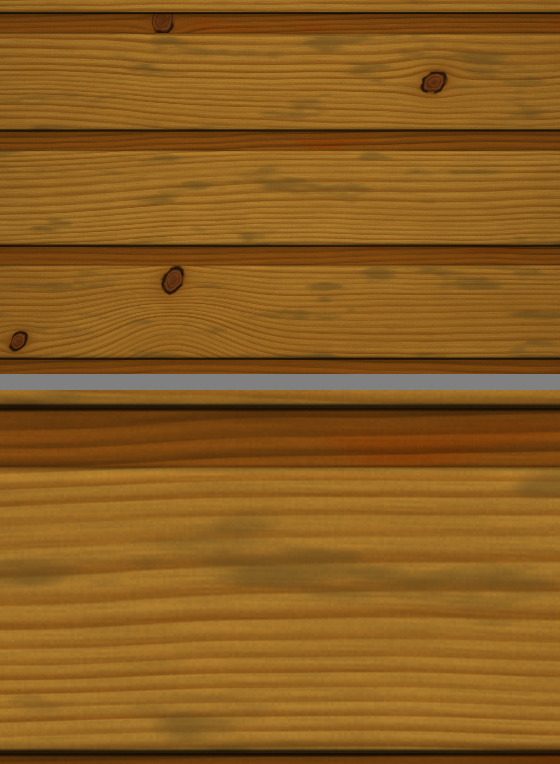
Top: the whole. Bottom: its middle third, enlarged.
Give the GLSL for this texture, as a Shadertoy shader.

```glsl
// Horizontal pine cladding: grained boards with recessed grooves, shadow gaps and knots.

const float BOARD_PITCH = 0.308;   // board spacing in canvas heights
const float FIRST_GAP = 0.035;     // distance of the first gap from the top
const float GROOVE = 0.172;        // groove share of one pitch
const int KNOT_COUNT = 4;

const vec3 PALE = vec3(0.66, 0.48, 0.18);
const vec3 HONEY = vec3(0.59, 0.40, 0.13);
const vec3 LATEWOOD = vec3(0.46, 0.25, 0.05);
const vec3 GROOVE_WOOD = vec3(0.50, 0.28, 0.06);
const vec3 RED_WOOD = vec3(0.52, 0.24, 0.03);
const vec3 KNOT_WOOD = vec3(0.35, 0.18, 0.06);
const vec3 BARK = vec3(0.09, 0.06, 0.03);
const vec3 GRIME = vec3(0.36, 0.27, 0.11);

// Knots: centre x, centre y from the top, radius, swell of the grain below
const vec4 KNOTS[KNOT_COUNT] = vec4[KNOT_COUNT](
    vec4(0.436, 0.053, 0.034, 0.0), vec4(1.160, 0.219, 0.036, 0.015),
    vec4(0.463, 0.748, 0.031, 0.10), vec4(0.049, 0.912, 0.025, 0.0));

float hash(vec2 p) {
    return fract(sin(dot(p, vec2(127.1, 311.7))) * 43758.5453);
}

float noise(vec2 p) {
    vec2 i = floor(p), f = fract(p);
    f = f * f * (3.0 - 2.0 * f);
    return mix(mix(hash(i), hash(i + vec2(1, 0)), f.x),
               mix(hash(i + vec2(0, 1)), hash(i + vec2(1, 1)), f.x), f.y);
}

float fbm(vec2 p) {
    float sum = 0.0, amp = 0.5;
    for (int i = 0; i < 4; i++) {
        sum += amp * noise(p);
        p = p * 2.03 + 7.3;
        amp *= 0.5;
    }
    return sum;
}

// Board index plus position within it, with slightly uneven spacing
float boardCoord(float y) {
    float u = (y - FIRST_GAP) / BOARD_PITCH;
    return u - 0.022 * sin(u * 1.047);
}

// Each face and each groove is a separate strip with its own grain
float stripId(float u) {
    return 2.0 * floor(u) + step(GROOVE, fract(u));
}

// Grain height, bent around the knots of the same strip
float grainHeight(vec2 p, float strip) {
    float g = p.y + 0.035 * (noise(vec2(p.x * 1.6, strip * 5.1)) - 0.5)
                  + 0.006 * noise(vec2(p.x * 7.0, p.y * 9.0 + strip));
    for (int i = 0; i < KNOT_COUNT; i++) {
        vec4 k = KNOTS[i];
        if (stripId(boardCoord(k.y)) != strip) continue;
        vec2 d = p - k.xy;
        float r2 = k.z * k.z;
        g -= d.y * 1.3 * r2 / (d.x * d.x * 0.5 + d.y * d.y + r2);
        g += k.w * exp(-d.x * d.x / 0.035) * smoothstep(-0.06, 0.14, d.y);
    }
    return g;
}

// Growth rings: slow darkening to latewood, then a sharp edge
float rings(float g, float x, float seed, float density) {
    float phase = density * g + 3.2 * noise(vec2(x * 0.7, g * 9.0 + seed));
    float s = fract(phase);
    float line = smoothstep(0.25, 0.84, s) * (1.0 - smoothstep(0.86, 1.0, s));
    return line * (0.35 + 0.65 * noise(vec2(x * 2.0, floor(phase) * 3.7 + seed)));
}

vec3 addKnot(vec3 col, vec2 p, vec4 k, float seed) {
    vec2 d = (p - k.xy) * vec2(1.0, 0.95 + 0.2 * sin(seed * 4.0));
    d.x += 0.25 * d.y;
    float r = length(d) / k.z + 0.45 * (fbm(d * 45.0 + seed * 9.0) - 0.47);
    float core = 1.0 - smoothstep(0.80, 0.95, r);
    float halo = exp(-max(r - 0.9, 0.0) * 1.8);
    float bark = exp(-pow((r - 0.88) / 0.12, 2.0));
    bark *= smoothstep(0.15, 0.55, noise(d * 38.0 + seed * 5.0));
    vec3 heart = KNOT_WOOD * (0.9 + 0.25 * sin(r * 22.0) * r + 0.4 * fbm(d * 90.0));
    col = mix(col, LATEWOOD, 0.6 * halo);
    col = mix(col, heart, core);
    return mix(col, BARK, 0.92 * bark);
}

void mainImage(out vec4 fragColor, in vec2 fragCoord) {
    vec2 p = fragCoord / iResolution.y;
    p.y = 1.0 - p.y;
    float u = boardCoord(p.y), f = fract(u), board = floor(u);
    float strip = stripId(u), seed = strip * 17.3;
    float px = 1.0 / (iResolution.y * BOARD_PITCH);
    float face = smoothstep(GROOVE - px, GROOVE + px, f);

    // Wood body and rings
    float g = grainHeight(p, strip);
    float ring = rings(g, p.x, seed, 58.0);
    float tone = fbm(vec2(p.x * 1.8, g * 14.0) + seed);
    float ruddy = 0.45 * step(1.5, board) + 0.15 * step(board, 0.5);
    vec3 faceCol = mix(PALE, HONEY, clamp(tone * 0.9 + ruddy, 0.0, 1.0));
    faceCol = mix(faceCol, LATEWOOD, 0.75 * ring);
    float stain = smoothstep(0.50, 0.68, fbm(vec2(p.x * 2.6, p.y * 12.0) + seed));
    vec3 grooveCol = mix(GROOVE_WOOD, RED_WOOD, 0.8 * stain);
    grooveCol *= 1.0 - 0.28 * ring;
    vec3 col = mix(grooveCol, faceCol, face);

    // Fine fibres and grey weathering
    float fibre = noise(vec2(p.x * 22.0, g * 420.0)) - 0.5;
    col *= 1.0 + 0.10 * fibre + 0.05 * (hash(floor(p * 340.0)) - 0.5);
    float grime = smoothstep(0.56, 0.78, fbm(vec2(p.x * 7.0, p.y * 26.0) + 3.1));
    col = mix(col, GRIME, 0.5 * grime * face);

    // Knots
    for (int i = 0; i < KNOT_COUNT; i++) {
        if (stripId(boardCoord(KNOTS[i].y)) == strip)
            col = addKnot(col, p, KNOTS[i], float(i) + 1.0);
    }

    // Shadow gap, groove shading and the rounded board edges
    float gap = min(f, 1.0 - f);
    col *= 1.0 - 0.70 * (1.0 - smoothstep(0.004, 0.015, gap));
    col *= 1.0 - 0.22 * (1.0 - smoothstep(0.0, 0.09, f));
    col *= 1.0 - 0.22 * smoothstep(0.95, 1.0, f);
    col *= 1.0 - 0.25 * exp(-pow((f - GROOVE) / 0.008, 2.0));
    col *= 1.0 + 0.08 * exp(-pow((f - GROOVE - 0.025) / 0.015, 2.0));

    // Soft light falloff toward the sides
    float side = p.x * iResolution.y / iResolution.x - 0.5;
    col *= 1.02 - 0.35 * side * side;
    fragColor = vec4(clamp(col, 0.0, 1.0), 1.0);
}
```
